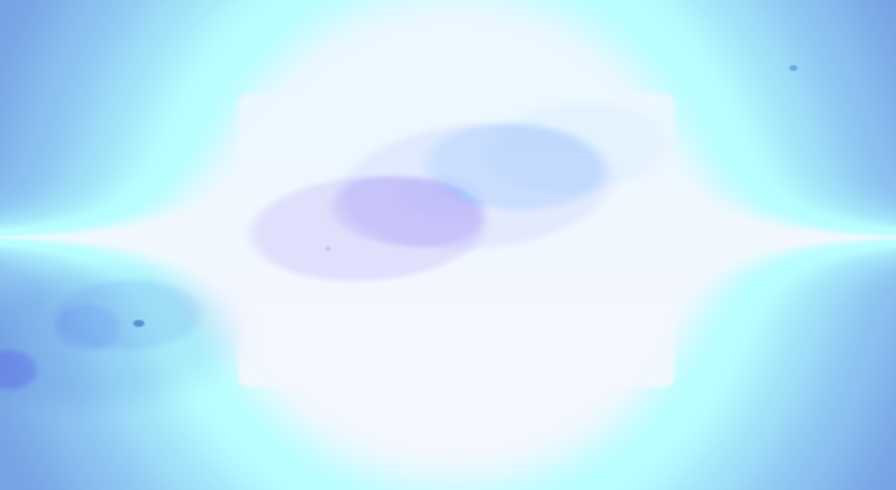
This background is drawn by a Shadertoy shader. Its source:

```glsl
// Bright white flare with a cyan halo, a horizontal streak and soft tinted lens ellipses.

#define GLOW_CENTER   vec2(0.014, 0.015)
#define BOX_CENTER    vec2(0.017, 0.010)
#define BOX_HALF      vec2(0.445, 0.300)
#define BOX_ROUND     0.025
#define STREAK_PULL   0.46
#define STREAK_WIDTH  0.057
#define WHITE_TOP     vec3(0.925, 0.970, 1.000)
#define WHITE_LOW     vec3(0.955, 0.970, 1.000)
#define CYAN          vec3(0.725, 0.995, 1.000)
#define SKY           vec3(0.640, 0.890, 0.980)
#define AZURE         vec3(0.560, 0.775, 0.950)
#define BLUE          vec3(0.465, 0.640, 0.900)

float roundedBox(vec2 p, vec2 halfSize, float radius) {
    vec2 d = abs(p) - halfSize + radius;
    return length(max(d, 0.0)) + min(max(d.x, d.y), 0.0) - radius;
}

// Coverage of a tilted ellipse with a soft rim.
float ellipseMask(vec2 p, vec2 center, vec2 radii, float tilt, float softness) {
    float c = cos(tilt), s = sin(tilt);
    vec2 d = p - center;
    d = vec2(c * d.x + s * d.y, c * d.y - s * d.x);
    float dist = (length(d / radii) - 1.0) * min(radii.x, radii.y);
    return 1.0 - smoothstep(-softness, softness, dist);
}

// Lays a transparent coloured filter over the background.
void tint(inout vec3 color, vec3 stain, float mask) {
    color *= mix(vec3(1.0), stain, mask);
}

// Colour of the flare by its distance from the core.
vec3 flareRamp(float r, vec3 white) {
    vec3 color = mix(white, CYAN, smoothstep(0.43, 0.58, r));
    color = mix(color, SKY, smoothstep(0.60, 0.74, r));
    color = mix(color, AZURE, smoothstep(0.71, 0.86, r));
    return mix(color, BLUE, smoothstep(0.82, 1.04, r));
}

vec3 flare(vec2 p) {
    vec2 d = p - GLOW_CENTER;
    float r = length(d);
    vec3 white = mix(WHITE_LOW, WHITE_TOP, smoothstep(-0.25, 0.35, p.y));

    // The streak draws the bright core out sideways and narrows as it goes.
    float width = STREAK_WIDTH * mix(1.15, 0.75, smoothstep(0.4, 0.9, abs(d.x)));
    float pull = STREAK_PULL * exp(-abs(d.y) / width);
    vec3 color = flareRamp(r * (1.0 - pull), white);

    // Pale rounded panel over the core.
    float panel = roundedBox(p - BOX_CENTER, BOX_HALF, BOX_ROUND);
    return mix(color, white, 0.9 * (1.0 - smoothstep(-0.008, 0.008, panel)));
}

void mainImage(out vec4 fragColor, in vec2 fragCoord) {
    vec2 p = (fragCoord - 0.5 * iResolution.xy) / iResolution.y;
    vec3 color = flare(p);

    // Lilac and blue ellipses across the core.
    tint(color, vec3(0.935, 0.905, 0.990), ellipseMask(p, vec2(-0.164, 0.033), vec2(0.238, 0.106), 0.06, 0.010));
    tint(color, vec3(0.945, 0.925, 0.995), ellipseMask(p, vec2(-0.081, 0.069), vec2(0.157, 0.072), -0.06, 0.008));
    tint(color, vec3(0.945, 0.945, 0.995), ellipseMask(p, vec2(0.057, 0.119), vec2(0.276, 0.127), 0.08, 0.012));
    tint(color, vec3(0.900, 0.950, 1.000), ellipseMask(p, vec2(0.138, 0.160), vec2(0.179, 0.088), -0.04, 0.012));
    tint(color, vec3(0.955, 0.980, 1.000), ellipseMask(p, vec2(0.264, 0.198), vec2(0.180, 0.090), 0.08, 0.016));
    tint(color, vec3(0.975, 0.980, 1.000), ellipseMask(p, vec2(-0.010, 0.100), vec2(0.085, 0.043), -0.10, 0.008));

    // Blue ellipses at the lower left.
    tint(color, vec3(0.920, 0.930, 0.980), ellipseMask(p, vec2(-0.712, -0.190), vec2(0.265, 0.135), 0.05, 0.040));
    tint(color, vec3(0.930, 0.935, 0.990), ellipseMask(p, vec2(-0.652, -0.143), vec2(0.148, 0.071), 0.03, 0.010));
    tint(color, vec3(0.940, 0.940, 1.000), ellipseMask(p, vec2(-0.736, -0.169), vec2(0.067, 0.047), 0.00, 0.008));
    tint(color, vec3(0.890, 0.840, 1.000), ellipseMask(p, vec2(-0.895, -0.255), vec2(0.055, 0.040), 0.00, 0.010));

    // Small specks.
    tint(color, vec3(0.600, 0.690, 0.850), ellipseMask(p, vec2(-0.631, -0.160), vec2(0.011, 0.007), 0.0, 0.003));
    tint(color, vec3(0.700, 0.780, 0.900), ellipseMask(p, vec2(0.705, 0.361), vec2(0.008, 0.006), 0.0, 0.003));
    tint(color, vec3(0.900, 0.900, 0.970), ellipseMask(p, vec2(-0.245, -0.007), vec2(0.006, 0.005), 0.0, 0.003));
    tint(color, vec3(0.930, 1.060, 1.000), ellipseMask(p, vec2(0.038, 0.100), vec2(0.016, 0.008), 0.0, 0.006));

    fragColor = vec4(clamp(color, 0.0, 1.0), 1.0);
}
```
